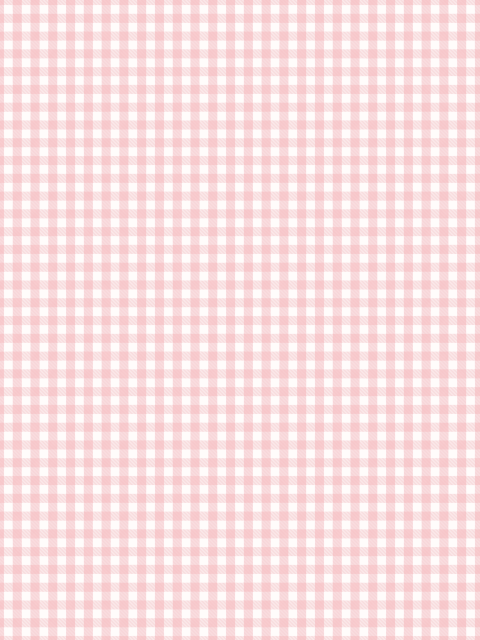
Give the GLSL for this pattern, as a Shadertoy shader.

```glsl
const float TAU = 6.2831853;
const vec2 REPEATS = vec2(27.0, 36.0);
const vec2 STRIPE_CENTRE = vec2(0.97);
const float STRIPE_HALF_WIDTH = 0.255;
const float TWILL_LINES = 5.0;

const vec3 WHITE = vec3(1.0, 0.988, 0.986);
const vec3 WARP_PINK = vec3(0.973, 0.852, 0.862);
const vec3 WEFT_PINK = vec3(0.977, 0.887, 0.892);
const vec3 DEEP_PINK = vec3(0.970, 0.788, 0.800);

// Coverage of a repeating stripe along each axis
vec2 stripes(vec2 cell, vec2 centre, float halfWidth, vec2 soft) {
    vec2 dist = abs(fract(cell - centre + 0.5) - 0.5) - halfWidth;
    return 1.0 - smoothstep(-soft, soft, dist);
}

// Diagonal ribs, faded out when finer than a pixel
float twill(vec2 cell, float lines, vec2 pixel) {
    float footprint = lines * max(pixel.x, pixel.y);
    float fade = 1.0 - smoothstep(0.45, 0.8, footprint);
    return fade * sin(TAU * lines * (cell.x + cell.y));
}

// Layered sines with whole frequencies, so the unevenness wraps
float unevenness(vec2 uv) {
    float sum = 0.0;
    float weight = 0.5;
    vec2 freq = vec2(11.0, 17.0);
    for (int i = 0; i < 4; i++) {
        vec2 wave = TAU * freq * uv;
        sum += weight * sin(wave.x + 1.7 * sin(TAU * 3.0 * uv.y))
                      * sin(wave.y + 1.3 * sin(TAU * 5.0 * uv.x));
        freq = freq * 2.0 + vec2(3.0, 1.0);
        weight *= 0.7;
    }
    return sum;
}

void mainImage(out vec4 fragColor, in vec2 fragCoord) {
    vec2 uv = fragCoord / iResolution.xy;
    vec2 cell = uv * REPEATS;
    vec2 pixel = REPEATS / iResolution.xy;

    // Dyed threads: x holds the vertical stripes, y the horizontal ones
    float wobble = unevenness(uv);
    vec2 soft = max(0.7 * pixel, vec2(0.035));
    vec2 dyed = stripes(cell, STRIPE_CENTRE, STRIPE_HALF_WIDTH + 0.008 * wobble, soft);

    // Ribs show most where dyed and white threads cross
    float rib = twill(cell, TWILL_LINES, pixel);
    vec3 warp = mix(WARP_PINK, WHITE, 0.10 * rib);
    vec3 weft = mix(WEFT_PINK, WHITE, 0.24 * rib);
    vec3 deep = mix(DEEP_PINK, WARP_PINK, 0.12 * rib);

    vec3 undyedRow = mix(WHITE, warp, dyed.x);
    vec3 dyedRow = mix(weft, deep, dyed.x);
    vec3 color = mix(undyedRow, dyedRow, dyed.y);

    // Faint wear in the dye
    float dye = 0.5 * (dyed.x + dyed.y);
    color += vec3(0.002, 0.009, 0.008) * wobble * dye;
    fragColor = vec4(clamp(color, 0.0, 1.0), 1.0);
}
```
